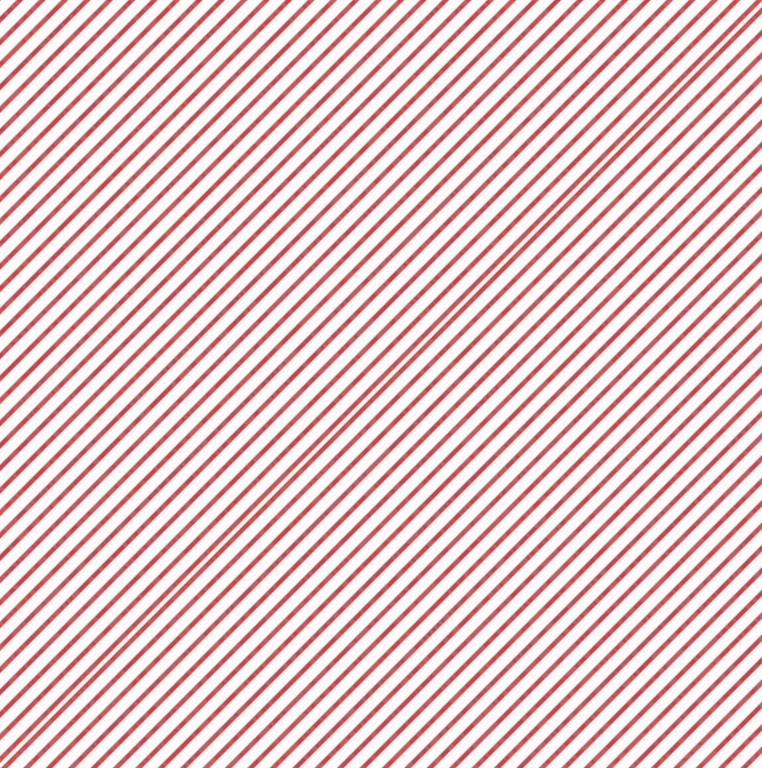
This pattern is drawn by a Shadertoy shader. Its source:

```glsl
// Thin red diagonal pinstripes on white, with one closely spaced pair along the rising diagonal.

const float STRIPES_ACROSS = 34.0;   // stripe periods per canvas width
const float SEAM_OFFSET    = 0.28;   // seam to its nearest stripe, in periods
const float SEAM_SHIFT     = 0.04;   // seam displacement from the centre, in periods
const float HALF_WIDTH     = 0.152;  // half a stripe, in periods
const float EDGE_SOFTNESS  = 0.055;  // half the blurred edge, in periods
const float EDGE_WOBBLE    = 0.012;  // wear along the stripe edges
const float GRAIN_SCALE    = 5.0;    // ink grains per period
const float SEAM_WARMTH    = 0.25;   // orange tint near the close pair

const vec3 PAPER     = vec3(0.995, 0.985, 0.985);
const vec3 INK_DARK  = vec3(0.755, 0.275, 0.295);
const vec3 INK_LIGHT = vec3(0.765, 0.370, 0.380);
const vec3 INK_WARM  = vec3(0.840, 0.340, 0.270);
const vec3 INK_BLEED = vec3(1.8, 1.0, 1.0);  // keeps thin ink rosy at the edges

float hash(vec2 p) {
    return fract(sin(dot(p, vec2(127.1, 311.7))) * 43758.5453);
}

// Smooth noise along one stripe, different for each stripe.
float grainAlong(float position, float stripe) {
    float cell = floor(position);
    float blend = smoothstep(0.0, 1.0, position - cell);
    return mix(hash(vec2(cell, stripe)), hash(vec2(cell + 1.0, stripe)), blend);
}

void mainImage(out vec4 fragColor, in vec2 fragCoord) {
    vec2 p = (fragCoord - 0.5 * iResolution.xy) / iResolution.x * STRIPES_ACROSS;
    float across = p.x - p.y - SEAM_SHIFT;
    float along = p.x + p.y;

    // Mirror the stripes about the seam, leaving a narrow gap there.
    float side = across < 0.0 ? -1.0 : 1.0;
    float phase = abs(across) - SEAM_OFFSET;
    float index = floor(phase + 0.5);
    float distanceToStripe = abs(phase - index);
    float stripe = side * (index + 1.0);

    // Ink coverage with a soft, slightly uneven edge.
    float grain = grainAlong(along * GRAIN_SCALE, stripe);
    float halfWidth = HALF_WIDTH + EDGE_WOBBLE * (grain - 0.5);
    float halfPixel = 0.7071 * STRIPES_ACROSS / iResolution.x;
    float softness = max(EDGE_SOFTNESS, halfPixel);
    float coverage = clamp(0.5 + 0.5 * (halfWidth - distanceToStripe) / softness, 0.0, 1.0);

    // Mottled ink, warmer on the close pair.
    vec3 ink = mix(INK_DARK, INK_LIGHT, smoothstep(0.2, 0.8, grain));
    float warmth = SEAM_WARMTH * (1.0 - smoothstep(0.3, 0.8, abs(across)));
    ink = mix(ink, INK_WARM, warmth);

    vec3 color = mix(PAPER, ink, pow(vec3(coverage), INK_BLEED));
    fragColor = vec4(color, 1.0);
}
```
